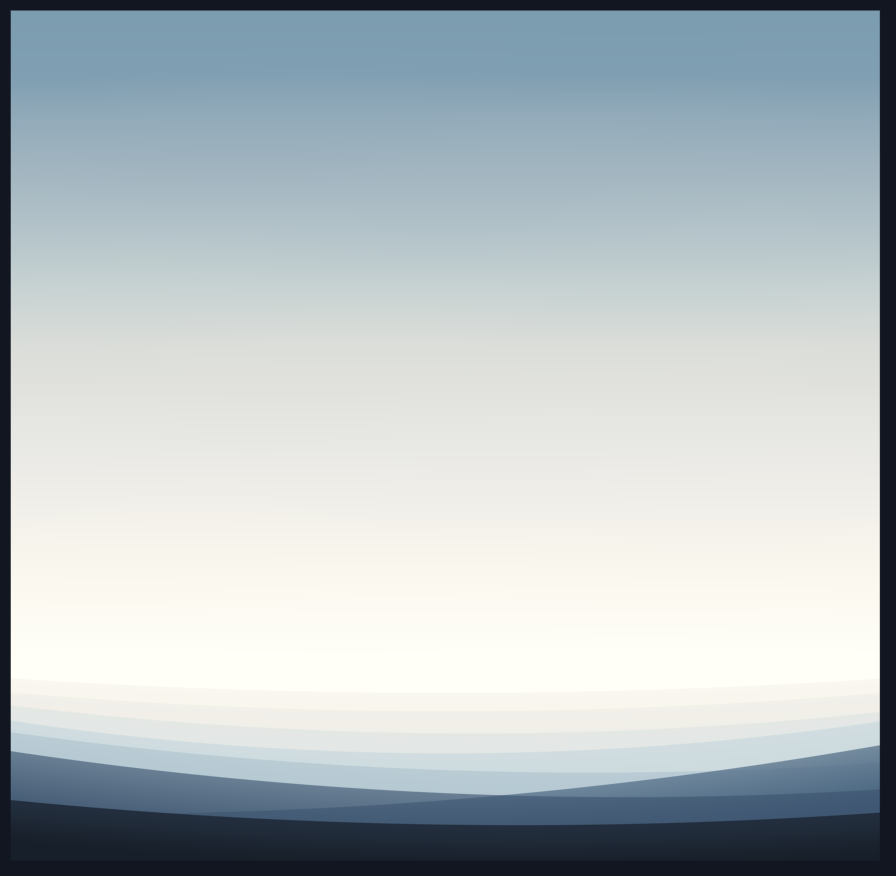
A WebGL 2 fragment shader for this background:

```glsl
#version 300 es
precision highp float;
// A framed misty horizon: a vertical sky gradient above shallow curved hills.
// Each hill is a parabola laid translucently over those behind it, darkening
// with depth below its crest; faint layered sines soften the sky bands.

uniform vec2 u_resolution;
out vec4 fragColor;

// Frame: left, bottom, right and top of the opening, in canvas units
const vec4 OPENING = vec4(0.0120, 0.0175, 0.9820, 0.9880);
const vec3 FRAME_COLOR = vec3(0.070, 0.085, 0.130);
const float SKY_WAVER = 0.0025;

// Sky stops from top to horizon: colour in rgb, height in w
const int SKY_STOPS = 10;
const vec4 SKY[SKY_STOPS] = vec4[](
  vec4(0.485, 0.610, 0.690, 0.985),
  vec4(0.500, 0.622, 0.697, 0.915),
  vec4(0.575, 0.670, 0.728, 0.865),
  vec4(0.640, 0.713, 0.755, 0.800),
  vec4(0.705, 0.767, 0.790, 0.733),
  vec4(0.775, 0.820, 0.820, 0.675),
  vec4(0.860, 0.868, 0.853, 0.605),
  vec4(0.918, 0.916, 0.902, 0.475),
  vec4(0.980, 0.968, 0.932, 0.350),
  vec4(1.000, 0.998, 0.970, 0.250)
);

// Hills from far to near: lowest point x, curvature, lowest point y
const int HILLS = 8;
const vec3 HILL_SHAPE[HILLS] = vec3[](
  vec3(0.50, 0.070, 0.2090),
  vec3(0.50, 0.090, 0.1880),
  vec3(0.53, 0.120, 0.1627),
  vec3(0.50, 0.157, 0.1400),
  vec3(0.66, 0.110, 0.1180),
  vec3(0.10, 0.101, 0.0707),
  vec3(0.70, 0.111, 0.0900),
  vec3(0.58, 0.089, 0.0580)
);
// Hill colour in rgb, opacity at the crest in w
const vec4 HILL_COLOR[HILLS] = vec4[](
  vec4(0.970, 0.955, 0.925, 0.70),
  vec4(0.935, 0.930, 0.905, 0.70),
  vec4(0.880, 0.900, 0.895, 0.75),
  vec4(0.800, 0.855, 0.870, 0.80),
  vec4(0.700, 0.780, 0.820, 0.75),
  vec4(0.260, 0.370, 0.480, 0.64),
  vec4(0.240, 0.330, 0.435, 0.64),
  vec4(0.135, 0.180, 0.240, 1.00)
);
const float DEEPENING = 5.0;     // opacity gained per unit below a crest
const float NEAR_SHADE = 0.32;   // darkening of the nearest hill at its foot

vec3 skyColor(float y) {
  vec3 color = SKY[0].rgb;
  for (int i = 1; i < SKY_STOPS; i++) {
    float t = clamp((SKY[i - 1].w - y) / (SKY[i - 1].w - SKY[i].w), 0.0, 1.0);
    color = mix(color, SKY[i].rgb, t);
  }
  return color;
}

float waver(vec2 p) {
  return sin(p.x * 7.0 + p.y * 23.0) + 0.5 * sin(p.x * 13.0 - p.y * 41.0);
}

// Signed distance to the opening, negative inside
float openingDistance(vec2 p) {
  vec2 d = max(OPENING.xy - p, p - OPENING.zw);
  return max(d.x, d.y);
}

void main() {
  vec2 p = gl_FragCoord.xy / u_resolution;
  float edge = 0.8 / min(u_resolution.x, u_resolution.y);

  vec3 color = skyColor(p.y + SKY_WAVER * waver(p));

  // Hills, far to near
  for (int i = 0; i < HILLS; i++) {
    vec3 shape = HILL_SHAPE[i];
    float dx = p.x - shape.x;
    float depth = shape.z + shape.y * dx * dx - p.y;
    float cover = smoothstep(-edge, edge, depth);
    float opacity = min(HILL_COLOR[i].w + DEEPENING * max(depth, 0.0), 1.0);
    vec3 tint = HILL_COLOR[i].rgb;
    if (i == HILLS - 1) tint *= 1.0 - NEAR_SHADE * smoothstep(0.0, 0.05, depth);
    color = mix(color, tint, cover * opacity);
  }

  // Frame
  color = mix(color, FRAME_COLOR, smoothstep(-edge, edge, openingDistance(p)));
  fragColor = vec4(color, 1.0);
}
```
